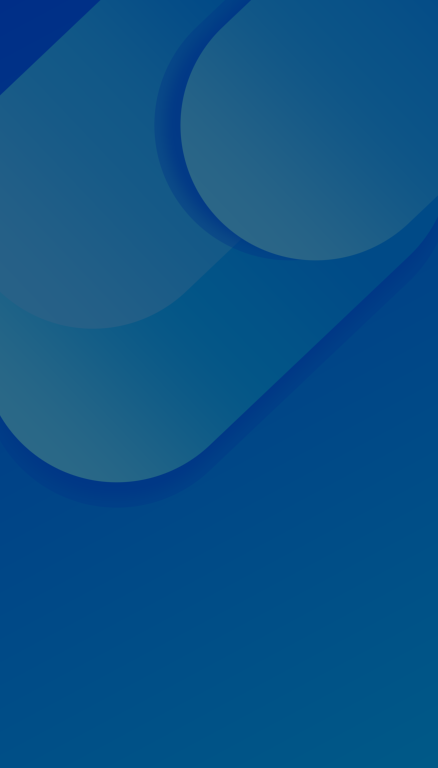
Write a Shadertoy shader that draws this background.

```glsl
const vec2 AXIS = vec2(0.725, 0.688);
const float RADIUS = 0.176;

// Distance to a slanted capsule that starts at a and runs along AXIS
float capsule(vec2 p, vec2 a, float len) {
    vec2 q = p - a;
    return length(q - AXIS * clamp(dot(q, AXIS), 0.0, len)) - RADIUS;
}

float cover(float d) {
    float px = 0.75 / iResolution.y;
    return 1.0 - smoothstep(-px, px, d);
}

// Grey-teal at the rounded end, turning deep blue along the axis
vec3 sheen(float t, vec3 tip, vec3 middle, vec3 far) {
    vec3 c = mix(tip, middle, smoothstep(-0.19, 0.13, t));
    return mix(c, far, smoothstep(0.08, 0.34, t));
}

// Shadow opacity, weaker towards its outer rim
float shade(float d) {
    return cover(d) * mix(0.42, 0.88, smoothstep(0.0, 0.028, -d));
}

void mainImage(out vec4 fragColor, in vec2 fragCoord) {
    vec2 p = fragCoord / iResolution.y;
    vec3 shadow = vec3(0.0, 0.21, 0.525);

    // Backdrop: navy at upper left, teal at lower right
    float depth = 0.18 + 0.13 * (1.0 - p.y) + 0.07 * p.x;
    vec3 col = vec3(0.0, depth, 0.53);

    // Long lower capsule with its shadow below
    vec2 low = vec2(0.152, 0.548);
    col = mix(col, shadow, shade(capsule(p, low - vec2(0.0, 0.033), 0.358)));
    vec3 fill = sheen(dot(p - low, AXIS), vec3(0.17, 0.41, 0.53),
                      vec3(0.01, 0.335, 0.53), vec3(0.0, 0.29, 0.53));
    col = mix(col, fill, cover(capsule(p, low, 0.358)));

    // Left capsule
    vec2 left = vec2(0.121, 0.748);
    fill = sheen(dot(p - left, AXIS), vec3(0.155, 0.38, 0.53),
                 vec3(0.07, 0.345, 0.53), vec3(0.0, 0.285, 0.53));
    col = mix(col, fill, cover(capsule(p, left, 1.0)));

    // Upper right capsule with its shadow to the left
    vec2 high = vec2(0.411, 0.837);
    col = mix(col, shadow, shade(capsule(p, high - vec2(0.034, 0.0), 1.0)));
    fill = sheen(dot(p - high, AXIS), vec3(0.17, 0.40, 0.53),
                 vec3(0.04, 0.325, 0.53), vec3(0.0, 0.28, 0.53));
    col = mix(col, fill, cover(capsule(p, high, 1.0)));

    fragColor = vec4(col, 1.0);
}
```
